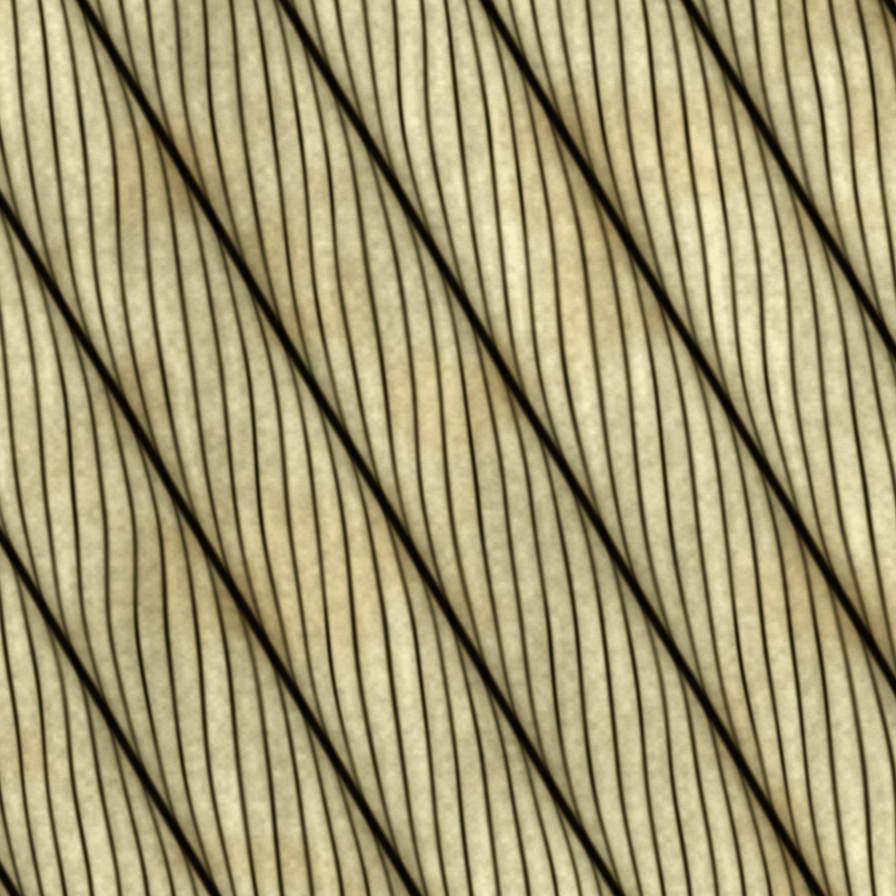
Write a Shadertoy shader that draws this texture.

```glsl
float hash(vec2 p) {
    return fract(sin(dot(p, vec2(127.1, 311.7))) * 43758.5453);
}

float noise(vec2 p) {
    vec2 i = floor(p), f = fract(p);
    f = f * f * (3.0 - 2.0 * f);
    return mix(mix(hash(i), hash(i + vec2(1, 0)), f.x),
               mix(hash(i + vec2(0, 1)), hash(i + vec2(1, 1)), f.x), f.y);
}

float fbm(vec2 p) {
    float sum = 0.0, amp = 0.5;
    for (int i = 0; i < 4; i++) {
        sum += amp * noise(p);
        p = p * 2.03 + 17.3;
        amp *= 0.5;
    }
    return sum / 0.9375;
}

void mainImage(out vec4 fragColor, in vec2 fragCoord) {
    vec2 uv = fragCoord / iResolution.xy;
    float down = 1.0 - uv.y;
    float pixel = 1.0 / iResolution.y;

    // Diagonal strands: index, position across, distance to the groove
    float pitch = 0.2248, lean = 0.599;
    float wobble = 0.003 * (noise(uv * 9.0) - 0.5);
    float u = (uv.x + wobble - 0.091 - lean * down) / pitch;
    float strand = floor(u);
    float across = fract(u);
    float groove = min(across, 1.0 - across) * pitch / length(vec2(1.0, lean));

    // Fibres wind around each round strand, bending towards its edges
    float s = 0.85 * (2.0 * across - 1.0);
    float bend = asin(s) / 1.7;
    float phase = 15.8 * down + 7.1 * bend + hash(vec2(strand, 4.0));
    phase += 0.35 * (noise(uv * vec2(13.0, 7.0) + strand * 5.0) - 0.5);
    float steep = 7.1 / sqrt(1.0 - s * s) / pitch;
    float slope = length(vec2(steep, 15.8 - lean * steep));
    float seam = (0.5 - abs(fract(phase) - 0.5)) / slope;
    float fibre = hash(vec2(floor(phase), strand));

    // Wear: cloudy stains, lengthwise streaks and fine grain
    float cloud = fbm(uv * 5.0 + 3.0);
    float streak = noise(vec2(phase * 4.0, down * 14.0));
    float grain = fbm(uv * 110.0);
    float tone = 0.98 + 0.28 * (cloud - 0.5) + 0.08 * (streak - 0.5)
               + 0.22 * (grain - 0.5) + 0.07 * (fibre - 0.5);

    // Dark seams between fibres, fainter near the grooves
    float middle = smoothstep(0.005, 0.05, groove);
    float width = 0.0026 + 0.3 * pixel;
    float core = exp(-seam * seam / (width * width));
    tone *= 1.0 - mix(0.45, 0.7, middle) * (0.8 + 0.4 * streak) * core;
    tone *= 1.0 - 0.18 * exp(-seam / 0.006);

    // Soft shadow and black core of the groove
    tone *= 1.0 - 0.5 * exp(-groove / 0.013) * (0.8 + 0.4 * cloud);
    tone *= mix(0.1, 1.0, smoothstep(0.0015, 0.0075 + pixel, groove));

    // Straw colour ramp with brown stains
    tone = clamp(tone, 0.0, 1.08);
    vec3 color = vec3(0.89, 0.86, 0.69) * pow(vec3(tone), vec3(1.0, 1.07, 1.35));
    float stain = smoothstep(0.5, 0.75, fbm(uv * 6.0 + 31.0)) * (1.0 - 0.4 * middle);
    color *= mix(vec3(1.0), vec3(0.92, 0.87, 0.78), stain);
    fragColor = vec4(color, 1.0);
}
```
